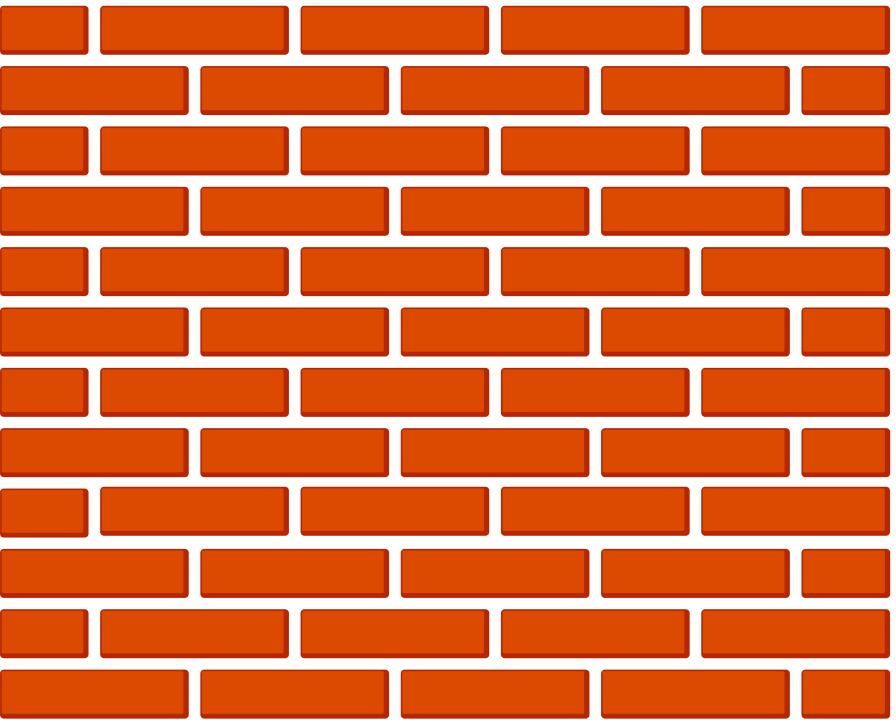
This pattern is drawn by a Shadertoy shader. Its source:

```glsl
// Running-bond brick wall: twelve courses of flat orange bricks on white mortar.
// Each brick is a rounded box with a thin dark rim and a thicker right and
// bottom bevel; bricks at the two wall ends are cut to fit. One unit = one course.

float roundedBox(vec2 p, vec2 lo, vec2 hi, float radius) {
    vec2 q = abs(p - 0.5 * (lo + hi)) - 0.5 * (hi - lo) + radius;
    return length(max(q, 0.0)) + min(max(q.x, q.y), 0.0) - radius;
}

float coverage(float dist, float pixel) {
    return 1.0 - smoothstep(-0.65 * pixel, 0.65 * pixel, dist);
}

void mainImage(out vec4 fragColor, in vec2 fragCoord) {
    // Courses are counted downward from the top edge
    float pixel = 11.93 / iResolution.y;
    vec2 p = vec2(fragCoord.x, iResolution.y - fragCoord.y) * pixel;

    // Alternate courses slide by half a brick
    float course = floor(p.y);
    float pitch = 3.32;
    float shift = mod(course, 2.0) < 0.5 ? 0.5 * pitch : 0.0;
    float column = floor((p.x - shift + 0.097) / pitch);
    float start = column * pitch + shift;

    // The ninth course sits slightly high, except for its first brick
    float lift = course == 8.0 && column >= 0.0 ? 0.03 : 0.0;

    // Brick bounds, cut at both ends of the wall
    vec2 lo = vec2(max(start, 0.0), course + 0.095 - lift);
    vec2 hi = vec2(min(start + 3.127, 14.75), course + 0.907 - lift);

    float brick = roundedBox(p, lo, hi, 0.065);
    float face = roundedBox(p, lo + 0.027, hi - vec2(0.088, 0.08), 0.025);

    // Mortar, then dark rim and bevel, then the face
    vec3 color = vec3(0.995, 0.995, 0.99);
    color = mix(color, vec3(0.71, 0.15, 0.01), coverage(brick, pixel));
    color = mix(color, vec3(0.86, 0.29, 0.0), coverage(face, pixel));
    fragColor = vec4(color, 1.0);
}
```
